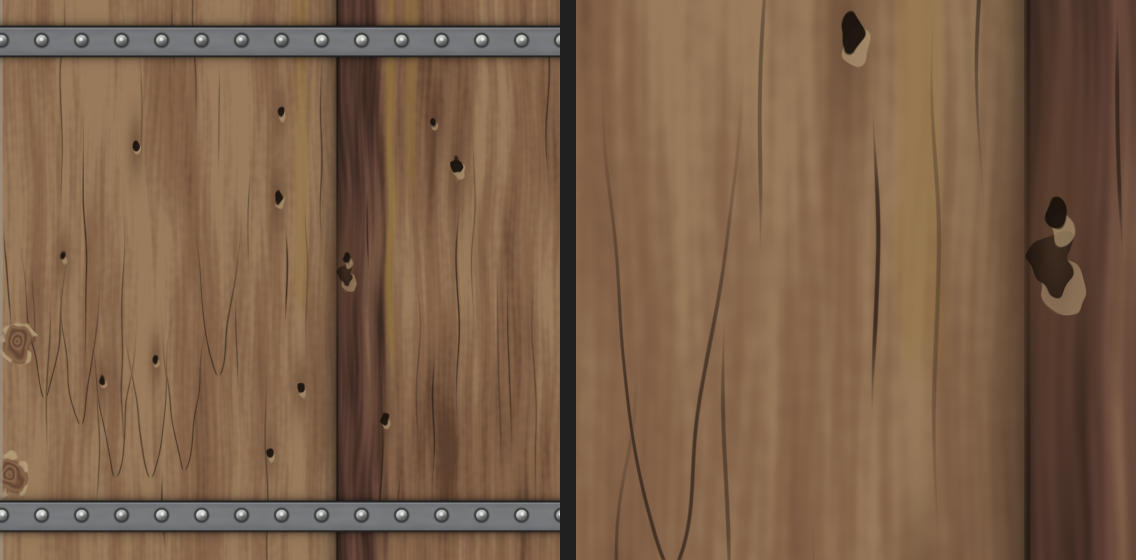
Left: the whole. Right: its middle third, enlarged.
Give the GLSL for this texture, as a Shadertoy shader.

```glsl
// Weathered wooden planks crossed by two riveted steel bands.

const vec3 WOOD_DARK  = vec3(0.36, 0.25, 0.18);
const vec3 WOOD_MID   = vec3(0.51, 0.38, 0.28);
const vec3 WOOD_LIGHT = vec3(0.60, 0.48, 0.355);
const vec3 WOOD_PLUM  = vec3(0.29, 0.19, 0.165);
const vec3 WOOD_OCHRE = vec3(0.57, 0.45, 0.23);
const vec3 CHIP_PALE  = vec3(0.72, 0.63, 0.48);
const vec3 CREVICE    = vec3(0.10, 0.07, 0.05);
const vec3 STEEL      = vec3(0.45, 0.455, 0.465);
const vec3 RIVET_PALE = vec3(0.80, 0.80, 0.78);
const float SEAM_X = 0.602;
const float RIVETS = 14.0;

vec2 hash2(vec2 p) {
    vec3 q = fract(p.xyx * vec3(0.1031, 0.1030, 0.0973));
    q += dot(q, q.yzx + 33.33);
    return fract((q.xx + q.yz) * q.zy);
}

float cornerSlope(vec2 cell, vec2 offset) {
    float angle = 6.2832 * hash2(cell).x;
    return dot(vec2(cos(angle), sin(angle)), offset);
}

float gradientNoise(vec2 p) {
    vec2 i = floor(p), f = fract(p), e = vec2(0.0, 1.0);
    vec2 u = f * f * f * (f * (f * 6.0 - 15.0) + 10.0);
    return mix(mix(cornerSlope(i, f), cornerSlope(i + e.yx, f - e.yx), u.x),
               mix(cornerSlope(i + e.xy, f - e.xy), cornerSlope(i + 1.0, f - 1.0), u.x), u.y);
}

float inside(float dist, float blur) { return 1.0 - smoothstep(-blur, blur, dist); }

// Vertical stain that fades out below yLow
float stain(vec2 p, float x, float halfWidth, float yLow) {
    float ragged = 0.010 * gradientNoise(p * vec2(30.0, 7.0));
    return inside(abs(p.x - x + ragged) - halfWidth, 0.005)
         * smoothstep(yLow - 0.04, yLow + 0.04, p.y + 0.1 * gradientNoise(p * vec2(60.0, 3.0)));
}

vec3 woodBase(vec2 p) {
    vec2 q = p + vec2(0.012 * gradientNoise(p * vec2(5.0, 4.0)), 0.0);
    float right = step(SEAM_X, p.x);
    float broad  = gradientNoise(q * vec2(10.0, 1.8) + 7.0);
    float streak = gradientNoise(q * vec2(42.0, 3.0) + 19.0);
    float fine   = gradientNoise(q * vec2(150.0, 8.0));
    float mottle = gradientNoise(p * vec2(90.0, 70.0));
    float tone = 0.71 - 0.20 * right + 0.48 * broad
               + (0.28 + 0.22 * right) * streak + 0.20 * fine + 0.08 * mottle;
    vec3 col = mix(WOOD_DARK, WOOD_MID, smoothstep(0.05, 0.55, tone));
    col = mix(col, WOOD_LIGHT, smoothstep(0.48, 0.88, tone));
    // Plum shading beside the seam, then ochre sap streaks
    float plum = right * (1.0 - smoothstep(0.05, 0.10, p.x - SEAM_X + 0.04 * streak));
    col = mix(col, WOOD_PLUM * (1.0 + 0.5 * streak + 0.4 * fine), 0.8 * plum);
    col = mix(col, WOOD_OCHRE, 0.65 * stain(p, 0.697, 0.006, 0.36));
    col = mix(col, WOOD_OCHRE, 0.45 * stain(p, 0.735, 0.011, 0.66));
    col = mix(col, WOOD_OCHRE, 0.35 * stain(p, 0.538, 0.014, 0.49));
    float seamShade = exp(-abs(p.x - SEAM_X) * mix(70.0, 130.0, right));
    return col * (1.0 - 0.45 * seamShade);
}

// One wandering crack per column, plus V-shaped grain lines
float cracks(vec2 p, float px) {
    float x = (p.x + 0.012 * gradientNoise(p * vec2(4.0, 6.0))) * 30.0;
    vec2 h = hash2(vec2(floor(x), 3.0)), g = hash2(vec2(floor(x), 8.0));
    float taper = 1.0 - smoothstep(0.3, 1.0, abs(p.y - h.y) / (0.08 + 0.25 * g.x));
    float dist = abs(fract(x) - 0.2 - 0.6 * h.x) / 30.0;
    float dark = (0.25 + 0.45 * g.y) * taper * inside(dist - 0.0012 * taper, px);
    for (float i = 0.0; i < 6.0; i++) {
        vec2 r = hash2(vec2(i, 41.0));
        float rise = p.y - 0.11 - 0.22 * r.y;
        float spread = 0.042 * pow(max(rise, 0.0) / 0.3, 0.6);
        float side = p.x - 0.08 - 0.062 * i + 0.012 * gradientNoise(p * 9.0 + i);
        float fade = smoothstep(0.0, 0.008, rise) * (1.0 - smoothstep(0.08, 0.32, rise));
        dark = max(dark, 0.6 * fade * inside(abs(abs(side) - spread) - 0.001, px));
    }
    return dark;
}

// Worm hole with a stained tail and a chipped rim
vec3 addHole(vec3 col, vec2 p, vec2 center, float radius, float px) {
    vec2 q = (p - center) / (radius * vec2(1.0, 1.5));
    float rough = 0.55 * gradientNoise(p * 75.0);
    float halo = exp(-q.x * q.x * 0.3 - q.y * q.y * 0.035);
    col = mix(col, WOOD_DARK, 0.55 * halo);
    col = mix(col, CHIP_PALE, 0.6 * inside((length(q - vec2(0.4, -0.7)) + rough - 0.9) * radius, px));
    return mix(col, CREVICE, 0.95 * inside((length(q) + rough - 0.85) * radius, px));
}

vec3 addKnot(vec3 col, vec2 p, vec2 center, float px) {
    float r = length((p - center) * vec2(1.0, 0.85)) + 0.014 * gradientNoise(p * 38.0);
    float rings = 0.5 + 0.5 * sin(r * 620.0);
    col = mix(col, mix(WOOD_DARK, WOOD_MID, rings), 0.85 * inside(r - 0.027, 2.0 * px));
    float rim = inside(abs(r - 0.029) - 0.004, px) * smoothstep(-0.1, 0.15, gradientNoise(p * 45.0 + 5.0));
    return mix(col, CHIP_PALE, 0.8 * rim);
}

vec3 addBand(vec3 col, vec2 p, float y, float px) {
    float h = p.y - y, edge = abs(h) - 0.028;
    col *= 1.0 - 0.45 * exp(-max(edge, 0.0) * 160.0);
    vec3 metal = STEEL * (1.03 - 0.12 * smoothstep(0.010, 0.028, abs(h)) + 0.05 * gradientNoise(p * vec2(25.0, 90.0)));
    metal += 0.10 * inside(abs(h - 0.023) - 0.001, px);
    metal = mix(metal, vec3(0.13), inside(-edge - 0.003, px));
    // Rivets: dark socket, domed head, small glint
    float column = p.x * RIVETS - 0.04;
    vec2 q = vec2((fract(column + 0.5) - 0.5) / RIVETS, h - 0.002);
    float wear = hash2(vec2(floor(column + 0.5), y * 50.0)).x;
    float r = length(q);
    metal = mix(metal, vec3(0.17), 0.85 * inside(r - 0.0135, 1.5 * px));
    vec3 head = mix(vec3(0.38), RIVET_PALE, smoothstep(-0.009, 0.007, q.y - 0.5 * q.x)) * (0.85 + 0.2 * wear);
    metal = mix(metal, head, inside(r - 0.0098, px));
    metal = mix(metal, vec3(0.95), 0.8 * inside(length(q - vec2(0.004 * wear - 0.002, 0.002)) - 0.0032, px));
    return mix(col, metal, inside(edge, px));
}

void mainImage(out vec4 fragColor, in vec2 fragCoord) {
    vec2 p = fragCoord / iResolution.xy;
    float px = 1.0 / iResolution.y;
    vec3 col = mix(woodBase(p), CREVICE, cracks(p, px));
    col = mix(col, CREVICE, 0.6 * inside(abs(p.x - SEAM_X) - 0.0018, px));
    for (float i = 0.0; i < 13.0; i++) {
        vec2 r = hash2(vec2(i, 17.0));
        vec2 center = vec2(0.08 + 0.75 * pow(r.x, 1.7), 0.18 + 0.70 * fract(i * 0.618 + 0.15 * r.y));
        col = addHole(col, p, center, 0.006 + 0.009 * pow(r.y, 4.0), px);
    }
    for (float i = 0.0; i < 2.0; i++) col = addKnot(col, p, vec2(0.03 - 0.012 * i, 0.39 - 0.24 * i), px);
    col = mix(col, vec3(0.62, 0.58, 0.51), 0.7 * inside(p.x - 0.005, px));
    for (float i = 0.0; i < 2.0; i++) col = addBand(col, p, mix(0.078, 0.926, i), px);
    fragColor = vec4(col, 1.0);
}
```
